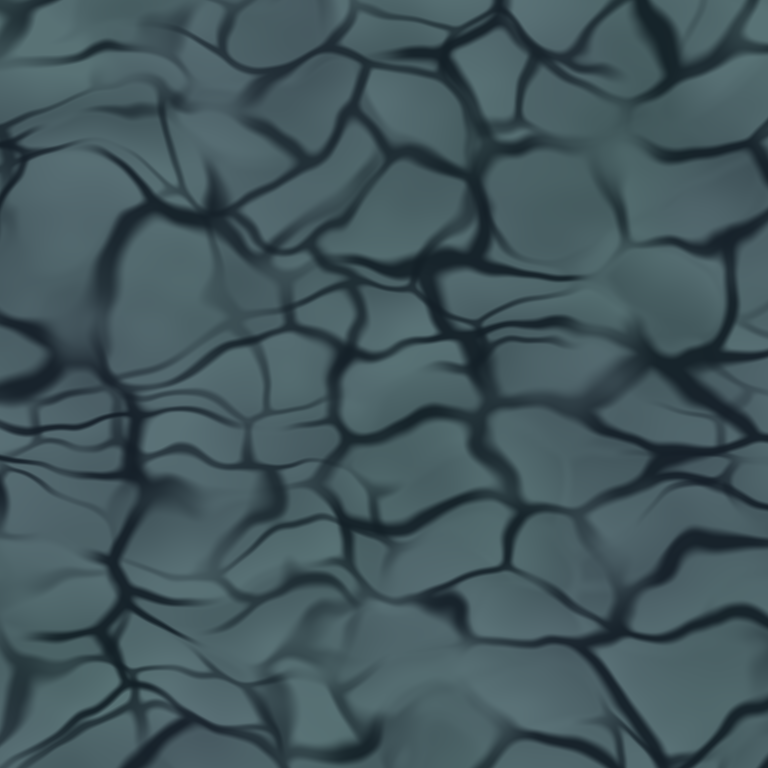
This texture is drawn by a Shadertoy shader. Its source:

```glsl
#define CRACK_COLOR vec3(0.075, 0.120, 0.150)
#define STONE_COLOR vec3(0.350, 0.445, 0.462)
#define MAIN_CELLS vec2(5.0, 8.5)
#define FINE_CELLS vec2(6.5, 9.5)
#define WARP 0.13
#define CRACK_MIN 0.012
#define CRACK_MAX 0.19
#define CRACK_BLUR 0.065
#define FACE_TONE 0.86
#define FACE_TILT 0.20

float hash(vec2 p) {
    return fract(sin(dot(p, vec2(127.1, 311.7))) * 43758.5453);
}

vec2 hash2(vec2 p) {
    return vec2(hash(p), hash(p + 57.3));
}

float noise(vec2 p) {
    vec2 i = floor(p), f = fract(p);
    f = f * f * f * (f * (f * 6.0 - 15.0) + 10.0);
    return mix(mix(hash(i), hash(i + vec2(1, 0)), f.x),
               mix(hash(i + vec2(0, 1)), hash(i + vec2(1, 1)), f.x), f.y);
}

// Two rotated octaves, roughly 0 to 1
float cloud(vec2 p) {
    mat2 turn = mat2(0.8, 0.6, -0.6, 0.8);
    return 0.65 * noise(turn * p) + 0.35 * noise(turn * turn * p * 2.1 + 17.0);
}

float smoothMin(float a, float b, float k) {
    float h = max(k - abs(a - b), 0.0) / k;
    return min(a, b) - h * h * k * 0.25;
}

vec2 cellPoint(vec2 cell) {
    return 0.08 + 0.84 * hash2(cell);
}

// x: rounded distance to the cell border, y: tilt shading inside the cell
vec2 stoneCells(vec2 p) {
    vec2 base = floor(p), f = fract(p);
    vec2 nearCell = vec2(0.0), nearOffset = vec2(0.0);
    float nearest = 8.0;
    for (int y = -1; y <= 1; y++)
    for (int x = -1; x <= 1; x++) {
        vec2 g = vec2(x, y);
        vec2 r = g + cellPoint(base + g) - f;
        float d = dot(r, r);
        if (d < nearest) {
            nearest = d;
            nearCell = g;
            nearOffset = r;
        }
    }
    float border = 8.0;
    for (int y = -2; y <= 2; y++)
    for (int x = -2; x <= 2; x++) {
        vec2 g = nearCell + vec2(x, y);
        vec2 r = g + cellPoint(base + g) - f;
        vec2 between = r - nearOffset;
        if (dot(between, between) > 0.0001)
            border = smoothMin(border, dot(0.5 * (nearOffset + r), normalize(between)), 0.07);
    }
    float angle = 6.2832 * hash(base + nearCell + 9.7);
    float tilt = dot(nearOffset, vec2(cos(angle), sin(angle)));
    return vec2(border, tilt * smoothstep(0.0, 0.12, border));
}

// Dark seam whose width swells and tapers along its course
float seam(float border, float swell) {
    float width = mix(CRACK_MIN, CRACK_MAX, pow(swell, 3.0));
    return 1.0 - smoothstep(width * 0.35, width + CRACK_BLUR, border);
}

void mainImage(out vec4 fragColor, in vec2 fragCoord) {
    vec2 uv = fragCoord / iResolution.y;

    // Bend the layers into slanting waves
    vec2 bend = vec2(cloud(uv * 5.0 + 3.1), cloud(uv * 3.6 + 41.7)) - 0.5;
    vec2 ripple = vec2(cloud(uv * 13.0 + 8.3), cloud(uv * 12.0 + 23.9)) - 0.5;
    vec2 p = uv + WARP * vec2(1.0, 1.5) * bend + 0.035 * ripple;

    vec2 stones = stoneCells(p * MAIN_CELLS + 4.0);
    vec2 chips = stoneCells((p + 0.05 * bend.yx) * FINE_CELLS + 31.0);

    // Soft tones of the stone faces
    float tone = FACE_TONE + FACE_TILT * (stones.y + 0.6 * chips.y);
    tone += 0.22 * (cloud(uv * vec2(7.0, 10.0) + 71.0) - 0.5);

    // Main seams and fainter broken ones
    float mainSeam = seam(stones.x, cloud(uv * vec2(6.0, 8.0) + 12.0));
    mainSeam *= smoothstep(0.18, 0.62, cloud(uv * 7.0 + 90.0));
    float fineSeam = seam(chips.x, 0.85 * cloud(uv * 8.0 + 55.0));
    fineSeam *= 0.75 * smoothstep(0.38, 0.75, cloud(uv * 6.0 + 130.0));
    tone *= (1.0 - 0.93 * mainSeam) * (1.0 - fineSeam);

    vec3 color = mix(CRACK_COLOR, STONE_COLOR, clamp(tone, 0.0, 1.0));
    color += vec3(0.012, -0.008, 0.012) * (cloud(uv * 6.0 + 160.0) - 0.5);
    fragColor = vec4(color, 1.0);
}
```
